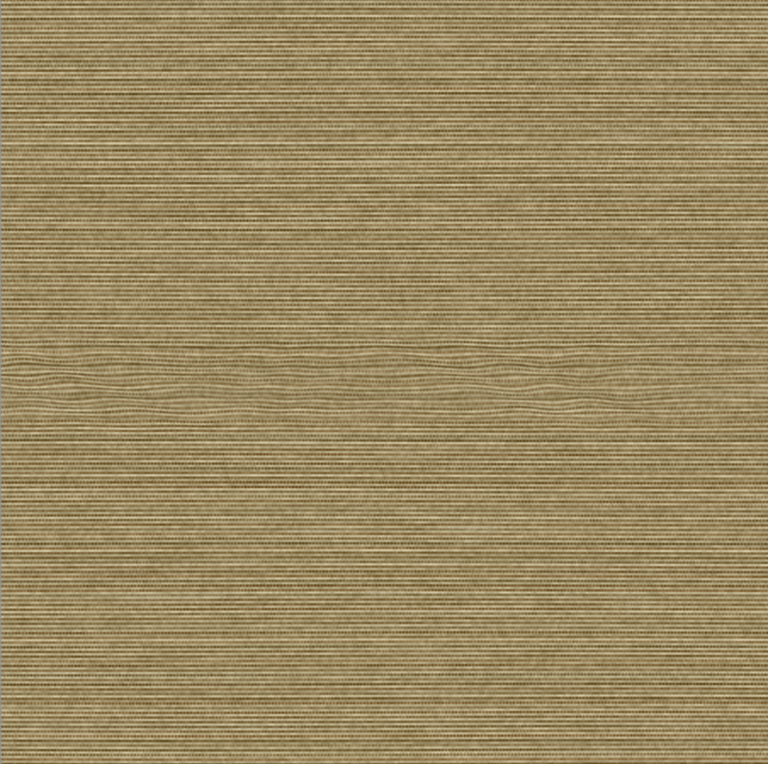
A WebGL 1 fragment shader for this texture:

```glsl
precision highp float;
// Woven grasscloth: fine horizontal tan threads with brown grooves, beads and pale slubs.
uniform vec2 u_resolution;

#define THREADS 163.0
#define BEADS 226.0
#define BEAD_DEPTH 0.12
#define GROOVE_TONE 0.18
#define THREAD_TONE 0.82
#define STREAK 0.13
#define FLECK 0.26
#define SLUBS 36
#define DARK vec3(0.41, 0.34, 0.18)
#define LIGHT vec3(0.80, 0.74, 0.59)
#define RUST vec3(0.050, -0.012, -0.030)
#define SLUB_COLOR vec3(0.77, 0.73, 0.61)

const float TAU = 6.28318;

float hash(float n) {
  return fract(sin(n * 12.9898 + 4.1414) * 43758.5453);
}

// Tone along one thread: an offset that contrasts with its neighbours, plus layered sines.
float streak(float x, float id) {
  float a = hash(id);
  float b = hash(id + 311.7);
  float s = 0.3 * sin(x * (6.0 + 9.0 * a) + TAU * b);
  s += 0.6 * sin(x * (25.0 + 17.0 * b) + TAU * a + 1.5 * sin(x * 11.0 + a * 40.0));
  s += 0.5 * sin(x * (83.0 + 40.0 * a) + 17.0 * b);
  return s * 0.6 + (hash(id + 77.3) - hash(id + 78.3)) * 1.5;
}

// Short irregular fibre flecks, in -0.5 to 0.5.
float fleck(float x, float id) {
  float u = x * 250.0 + hash(id + 5.3) * 9.0;
  float cell = floor(u);
  float row = id * 7.13;
  float f = smoothstep(0.0, 1.0, u - cell);
  return mix(hash(cell * 0.731 + row), hash((cell + 1.0) * 0.731 + row), f) - 0.5;
}

// Uneven band of threads across the middle.
float middle(float y) {
  return exp(-pow((y - 0.5) / 0.055, 4.0));
}

// Slight thread drift, a little stronger in the middle band.
float drift(vec2 p) {
  float ripple = sin(p.x * 29.0 + 2.5 * sin(p.x * 11.0 + p.y * 23.0) + p.y * 67.0)
               + 0.5 * sin(p.x * 53.0 + 2.0 * sin(p.x * 17.0) - p.y * 91.0);
  return 0.24 * middle(p.y) * ripple + 0.10 * sin(p.x * 5.0 + p.y * 9.0);
}

// Sparse long pale patches scattered over the cloth.
float slubs(vec2 p) {
  float sum = 0.0;
  for (int i = 0; i < SLUBS; i++) {
    float n = float(i) * 3.17 + 1.0;
    vec2 center = vec2(hash(n), hash(n + 51.3));
    vec2 size = vec2(0.015 + 0.05 * hash(n + 8.7), 0.0022 + 0.003 * hash(n + 23.9));
    vec2 d = (p - center) / size;
    sum += exp(-dot(d, d)) * (0.3 + 0.5 * hash(n + 90.1));
  }
  return min(sum, 1.0);
}

void main() {
  vec2 p = gl_FragCoord.xy / u_resolution;
  float v = p.y * THREADS + drift(p);
  float threadId = floor(v);
  float grooveId = floor(v + 0.5) + 500.0;

  // Rounded thread profile, softer in places and where too fine to resolve.
  float threadFade = smoothstep(1.5, 2.5, u_resolution.y / THREADS);
  float patches = sin(p.x * 9.0 + 2.0 * sin(p.y * 21.0)) * sin(p.y * 57.0 + 2.0 * sin(p.x * 6.0));
  float relief = 0.95 + 0.12 * patches - 0.22 * middle(p.y);
  float profile = 0.5 - 0.5 * cos(TAU * v) * threadFade * relief;

  // Uneven thread and groove tones.
  float bands = 0.012 * sin(p.y * 41.0 + 0.8 * sin(p.x * 3.0));
  float threadTone = THREAD_TONE + STREAK * streak(p.x, threadId)
                   + FLECK * fleck(p.x, threadId);
  float grooveTone = GROOVE_TONE + STREAK * streak(p.x, grooveId)
                   + FLECK * fleck(p.x, grooveId);
  float tone = mix(grooveTone, threadTone, profile) + bands;

  // Staggered warp beads, clearer in some stretches than in others.
  float beadFade = smoothstep(1.5, 2.2, u_resolution.x / BEADS);
  float open = 0.3 + 0.7 * smoothstep(-0.3, 1.0, streak(p.x, grooveId + 900.0));
  float bead = sin(TAU * (p.x * BEADS + 0.5 * mod(grooveId, 2.0)));
  tone += BEAD_DEPTH * bead * open * (1.0 - 0.5 * profile) * beadFade;

  // Rust in the grooves, slightly olive threads.
  vec3 color = mix(DARK, LIGHT, clamp(tone, -0.08, 1.08));
  float rust = 0.75 + 0.45 * (hash(grooveId + 41.7) - hash(grooveId + 42.7));
  color += RUST * ((1.0 - profile) * rust - 0.32);

  // Mottled pale slubs.
  float mottle = 0.6 + 0.8 * fleck(p.x, threadId + 40.0);
  color = mix(color, SLUB_COLOR, slubs(p) * mottle * (0.4 + 0.6 * profile));

  // Thin grey selvedge on the left.
  float edge = 1.0 - smoothstep(0.001, 0.0025, p.x);
  color = mix(color, vec3(0.58, 0.58, 0.56), 0.8 * edge);

  gl_FragColor = vec4(clamp(color, 0.0, 1.0), 1.0);
}
```
